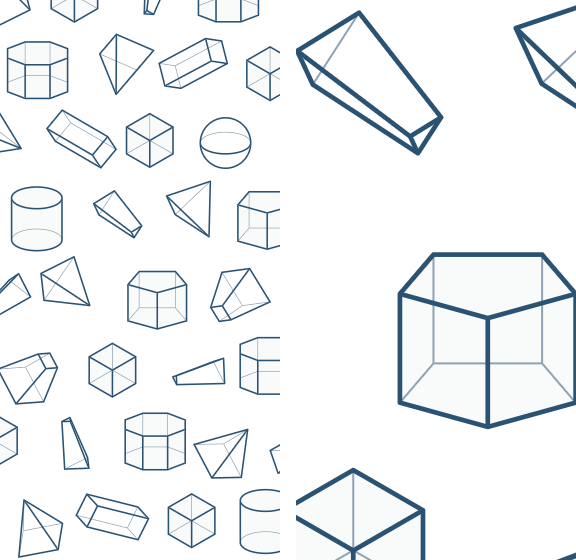
Left: the whole. Right: its middle third, enlarged.
A Shadertoy shader for this pattern:

```glsl
const vec3 PAPER = vec3(1.0);
const vec3 FILL = vec3(0.977, 0.979, 0.982);
const vec3 LINE = vec3(0.165, 0.325, 0.45);
const vec3 HIDDEN = vec3(0.56, 0.64, 0.71);
const float LINE_HALF = 0.0028;     // half widths, canvas width = 1
const float HIDDEN_HALF = 0.0012;
const vec2 PITCH = vec2(0.275, 0.27);
const float JITTER = 0.16;          // share of the pitch
const float ISO_TILT = 0.577;       // sine of the view angle
const float LOW_TILT = 0.38;
const float REACH = 0.19;
const float TAU = 6.28319;

// Each solid: sides (0 = round), radius, height, taper of the top
const int KINDS = 11;
const vec4 SOLIDS[KINDS] = vec4[KINDS](
    vec4(4, 0.105, 0.19, 0.0),      // pyramid
    vec4(3, 0.062, 0.17, 0.5),      // slim wedge
    vec4(4, 0.083, 0.117, 1.0),     // cube
    vec4(4, 0.062, 0.23, 1.0),      // long box
    vec4(3, 0.11, 0.18, 0.0),       // tetrahedron
    vec4(3, 0.058, 0.18, 0.35),     // slim wedge
    vec4(4, 0.083, 0.117, 1.0),     // cube
    vec4(5, 0.11, 0.14, 1.0),       // pentagonal prism
    vec4(8, 0.116, 0.13, 1.0),      // octagonal prism
    vec4(0, 0.09, 0.15, 1.0),       // cylinder or sphere
    vec4(4, 0.105, 0.16, 0.42));    // frustum

struct Sketch { float bold; float faint; bool inside; };

float hash(vec2 p) {
    return fract(sin(dot(p, vec2(127.1, 311.7))) * 43758.5453);
}

float cross2(vec2 a, vec2 b) { return a.x * b.y - a.y * b.x; }

float segment(vec2 p, vec2 a, vec2 b) {
    vec2 pa = p - a, ba = b - a;
    return length(pa - ba * clamp(dot(pa, ba) / max(dot(ba, ba), 1e-8), 0.0, 1.0));
}

float ellipse(vec2 p, vec2 r) {
    float k = length(p / r);
    return abs(k * (k - 1.0) / max(length(p / (r * r)), 1e-4));
}

// An edge is hidden, on the outline or in front by its count of visible faces
void addEdge(inout Sketch s, vec2 p, vec2 a, vec2 b, int visibleFaces) {
    float d = segment(p, a, b);
    if (visibleFaces > 0) s.bold = min(s.bold, d);
    else s.faint = min(s.faint, d);
    bool crosses = (a.y > p.y) != (b.y > p.y)
        && p.x < a.x + (b.x - a.x) * (p.y - a.y) / (b.y - a.y);
    if (visibleFaces == 1 && crosses) s.inside = !s.inside;
}

// Ellipse whose near half is bold and far half hidden
void addRing(inout Sketch s, vec2 p, vec2 r) {
    float d = ellipse(p, r);
    if (p.y < 0.0) s.bold = min(s.bold, d);
    else s.faint = min(s.faint, d);
}

vec2 corner(float angle, float radius, float y, float tilt) {
    return vec2(cos(angle), sin(angle) * tilt) * radius
         + vec2(0.0, y * sqrt(1.0 - tilt * tilt));
}

// Prism, frustum or pyramid seen from slightly above
void addFrustum(inout Sketch s, vec2 p, vec4 solid, float yaw, float tilt) {
    int sides = int(solid.x);
    float h = 0.5 * solid.z, turn = TAU / solid.x;
    vec2 base[3], top[3];
    for (int i = 0; i < sides; i++) {
        for (int j = 0; j < 3; j++) {
            float a = yaw + turn * float(i + j - 1);
            base[j] = corner(a, solid.y, -h, tilt);
            top[j] = corner(a, solid.y * solid.w, h, tilt);
        }
        int previous = int(cross2(top[1] - base[0], top[0] - base[1]) > 0.0);
        int current = int(cross2(top[2] - base[1], top[1] - base[2]) > 0.0);
        addEdge(s, p, base[1], base[2], current);
        addEdge(s, p, top[1], top[2], current + 1);
        addEdge(s, p, base[1], top[1], previous + current);
    }
}

void addRound(inout Sketch s, vec2 p, vec4 solid, bool sphere) {
    vec2 r = solid.y * vec2(1.0, 0.43), up = vec2(0.0, 0.5 * solid.z);
    if (sphere) {
        s.bold = min(s.bold, abs(length(p) - r.x));
        addRing(s, p, r);
        return;
    }
    vec2 side = vec2(r.x, 0.0);
    s.bold = min(s.bold, ellipse(p - up, r));
    s.bold = min(s.bold, segment(vec2(abs(p.x), p.y), side - up, side + up));
    addRing(s, p + up, r);
    s.inside = s.inside || (abs(p.x) < r.x && abs(p.y) < up.y);
    s.inside = s.inside || length((vec2(p.x, abs(p.y)) - up) / r) < 1.0;
}

void addSolid(inout Sketch s, vec2 p, vec2 cell) {
    int kind = int(mod(3.0 * cell.x + 5.0 * cell.y + 0.5, float(KINDS)));
    vec4 solid = SOLIDS[kind];
    if (solid.x < 1.0) { addRound(s, p, solid, hash(cell + 5.3) < 0.35); return; }
    bool upright = kind == 2 || (kind >= 6 && kind <= 8);
    float tilt = solid.x == 4.0 ? ISO_TILT : LOW_TILT;
    float yaw = -0.25 * TAU + (solid.x == 8.0 ? TAU / 16.0 : 0.0);
    if (!upright) {
        float spin = TAU * hash(cell + 9.1);
        yaw += 0.15 + 0.5 * hash(cell + 3.7);
        p = mat2(cos(spin), -sin(spin), sin(spin), cos(spin)) * p;
    }
    bool filled = s.inside;
    addFrustum(s, p, solid, yaw, tilt);
    if (!upright) s.inside = filled;
}

void mainImage(out vec4 fragColor, in vec2 fragCoord) {
    float px = 1.0 / iResolution.x;
    vec2 uv = fragCoord * px;
    Sketch s = Sketch(1.0, 1.0, false);

    // Scatter solids over a jittered brick grid
    for (int j = -1; j <= 1; j++)
    for (int i = -1; i <= 1; i++) {
        float row = floor(uv.y / PITCH.y) + float(j);
        float shift = 0.5 * mod(row, 2.0);
        vec2 cell = vec2(floor(uv.x / PITCH.x - shift) + float(i), row);
        vec2 jitter = JITTER * (vec2(hash(cell), hash(cell + 17.0)) - 0.5);
        vec2 p = uv - (cell + vec2(shift, 0.0) + 0.5 + jitter) * PITCH;
        if (length(p) < REACH) addSolid(s, p, cell);
    }

    // Fill, hidden lines, then visible lines
    vec3 color = s.inside ? FILL : PAPER;
    color = mix(color, HIDDEN, clamp(0.5 + (HIDDEN_HALF - s.faint) / px, 0.0, 1.0));
    color = mix(color, LINE, clamp(0.5 + (LINE_HALF - s.bold) / px, 0.0, 1.0));
    fragColor = vec4(color, 1.0);
}
```
